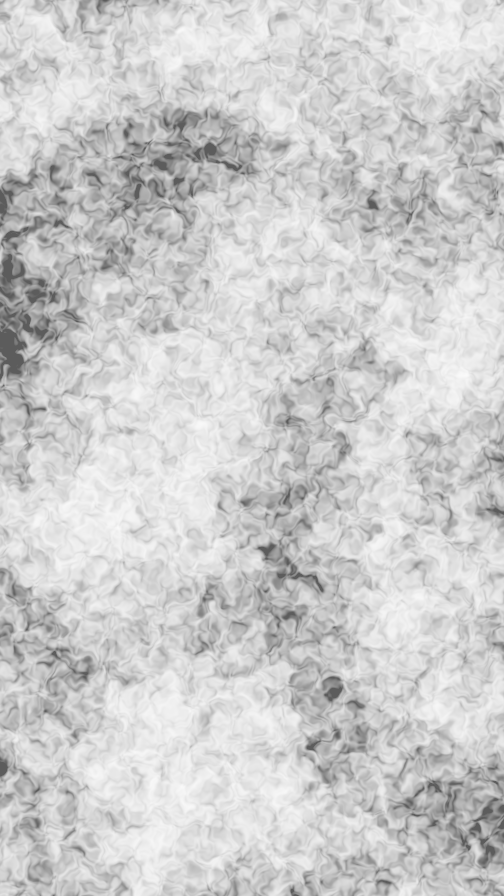
Reproduce this texture procedurally as a Shadertoy shader.

```glsl
// Mottled pale grey stone: soft dark clouds overlaid with fine curdled grain.
// Both layers are sums of gradient noise; an exponential tone curve
// compresses the whites and deepens the grain inside the dark clouds.

const mat2 TURN = mat2(0.8, 0.6, -0.6, 0.8);
const float NOISE_TO_UNIT = 4.7;   // scales gradient noise to unit deviation

// Pseudo-random unit vector for one lattice cell
vec2 cellGradient(vec2 cell) {
    uvec2 q = uvec2(ivec2(cell)) * uvec2(1597u, 3571u);
    uint h = (q.x ^ (q.y << 7)) * 668265u + q.y;
    h = (h ^ (h >> 15)) * 739391u;
    h = (h ^ (h >> 13)) * 974711u;
    h ^= h >> 16;
    float angle = float(h & 65535u) / 65536.0 * 6.28319;
    return vec2(cos(angle), sin(angle));
}

float cornerValue(vec2 cell, vec2 local, vec2 corner) {
    return dot(cellGradient(cell + corner), local - corner);
}

float gradientNoise(vec2 p) {
    vec2 cell = floor(p);
    vec2 f = p - cell;
    vec2 blend = f * f * f * (f * (f * 6.0 - 15.0) + 10.0);
    float low = mix(cornerValue(cell, f, vec2(0, 0)),
                    cornerValue(cell, f, vec2(1, 0)), blend.x);
    float high = mix(cornerValue(cell, f, vec2(0, 1)),
                     cornerValue(cell, f, vec2(1, 1)), blend.x);
    return NOISE_TO_UNIT * mix(low, high, blend.y);
}

// Octave sum normalised to unit deviation
float fractalNoise(vec2 p, int octaves, float gain, float seed) {
    float sum = 0.0, power = 0.0, weight = 1.0;
    p = TURN * p + seed;
    for (int i = 0; i < octaves; i++) {
        sum += weight * gradientNoise(p);
        power += weight * weight;
        weight *= gain;
        p = TURN * p * 2.0 + 17.37;
    }
    return sum / sqrt(power);
}

// Narrow shadow along the right and top borders
float borderShade(vec2 p, float width) {
    return exp(-(width - p.x) / 0.025) + 0.7 * exp(-(1.0 - p.y) / 0.02);
}

// Maps a unit-deviation signal to grey, skewed towards the shadows
float stoneTone(float level) {
    return 1.005 - 0.168 * exp(-0.5 * level);
}

void mainImage(out vec4 fragColor, in vec2 fragCoord) {
    vec2 p = fragCoord / iResolution.y;
    float width = iResolution.x / iResolution.y;

    // Clouds, with outlines frayed by a small warp
    vec2 fray = vec2(fractalNoise(p * 24.0, 3, 0.7, 5.3),
                     fractalNoise(p * 24.0, 3, 0.7, 91.7));
    float clouds = fractalNoise(p * 4.2 + fray * 0.035, 4, 0.62, 43.1);

    // Grain, from small clumps down to single specks
    float grain = fractalNoise(p * 38.0 + fray * 0.15, 3, 0.95, 211.9);

    float level = 0.78 * clouds + 0.6 * grain;
    level -= 0.7 * borderShade(p, width);
    float grey = clamp(stoneTone(level), 0.36, 0.98);
    fragColor = vec4(vec3(grey), 1.0);
}
```
